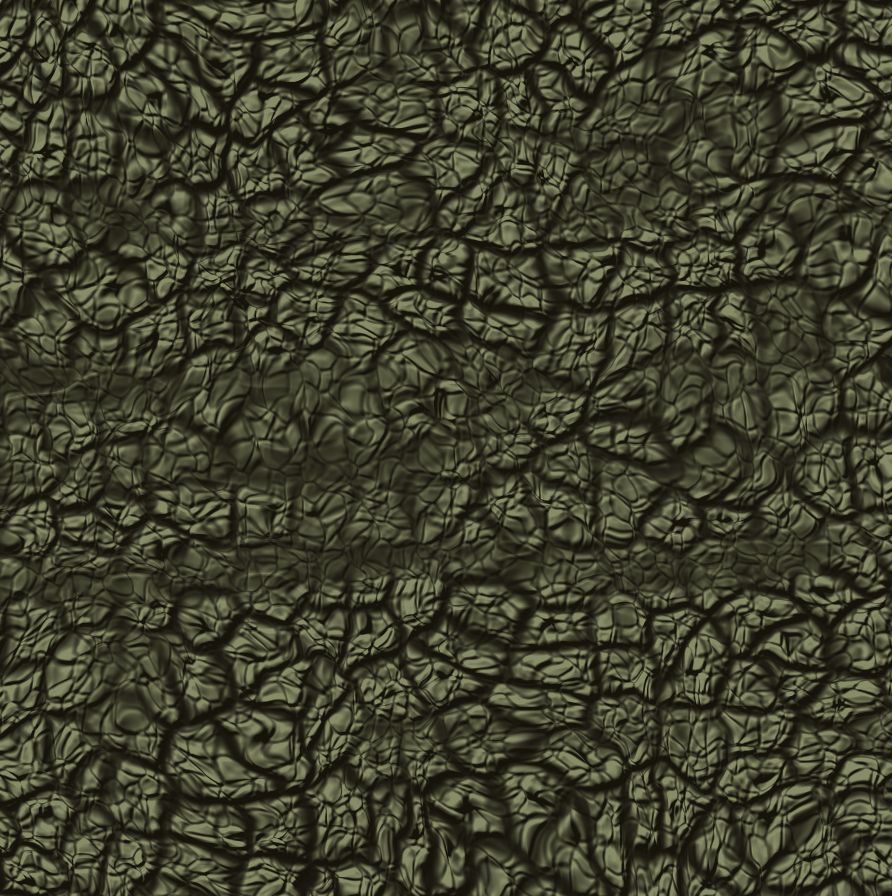
A Shadertoy shader for this texture:

```glsl
// Draws dark olive leathery hide: cracked cells with pits, fine wrinkles and smeared bands.

const float CELLS_ACROSS = 15.0;
const vec3 CREVICE = vec3(0.085, 0.075, 0.045);
const vec3 CREST = vec3(0.49, 0.51, 0.37);
const vec2 LIGHT_DIR = vec2(-0.45, 0.89);

// --- Hash and noise ---
vec2 hash2(vec2 p) {
    vec3 q = fract(p.xyx * vec3(0.1031, 0.1030, 0.0973));
    q += dot(q, q.yzx + 33.33);
    return fract((q.xx + q.yz) * q.zy);
}

float noise(vec2 p) {
    vec2 cell = floor(p);
    vec2 f = fract(p);
    f = f * f * (3.0 - 2.0 * f);
    float low = mix(hash2(cell).x, hash2(cell + vec2(1, 0)).x, f.x);
    float high = mix(hash2(cell + vec2(0, 1)).x, hash2(cell + vec2(1, 1)).x, f.x);
    return mix(low, high, f.y);
}

vec2 warp(vec2 p, float scale, float amount) {
    return p + amount * (vec2(noise(p * scale), noise(p * scale + 57.3)) - 0.5);
}

// --- Voronoi cells: x = distance to edge, y = distance to centre, z = cell random ---
vec3 cells(vec2 p) {
    vec2 base = floor(p);
    vec2 nearestId = base;
    vec2 toNearest = vec2(9.0);
    for (int y = -1; y <= 1; y++)
    for (int x = -1; x <= 1; x++) {
        vec2 id = base + vec2(x, y);
        vec2 toSeed = id + 0.05 + 0.9 * hash2(id) - p;
        if (dot(toSeed, toSeed) < dot(toNearest, toNearest)) {
            toNearest = toSeed;
            nearestId = id;
        }
    }
    float edge = 9.0;
    for (int y = -2; y <= 2; y++)
    for (int x = -2; x <= 2; x++) {
        vec2 id = nearestId + vec2(x, y);
        vec2 toSeed = id + 0.05 + 0.9 * hash2(id) - p;
        vec2 across = toSeed - toNearest;
        if (dot(across, across) > 0.0001)
            edge = min(edge, dot(0.5 * (toSeed + toNearest), normalize(across)));
    }
    return vec3(edge, length(toNearest), hash2(nearestId + 19.7).y);
}

// --- Horizontal bands where the cells are smeared out ---
float band(float y, float centre, float width) {
    float d = (y - centre) / width;
    return exp(-d * d);
}

float smearMask(vec2 p) {
    float y = p.y / CELLS_ACROSS + 0.07 * (noise(p * 0.27) - 0.5);
    float bands = band(y, 0.58, 0.035) + band(y, 0.37, 0.028)
                + 0.6 * band(y, 0.49, 0.03) + 0.5 * band(y, 0.76, 0.03);
    float patches = smoothstep(0.68, 0.92, noise(p * vec2(0.45, 0.7) + 8.1));
    return clamp(bands * (0.25 + 0.95 * noise(p * 0.6 + 3.0)) + 0.5 * patches, 0.0, 0.85);
}

// --- Surface height ---
float pitProfile(float dist, float radius) {
    float r = dist / radius;
    return 0.3 * exp(-5.0 * (r - 1.5) * (r - 1.5)) - 0.9 * exp(-r * r * r);
}

float relief(vec2 p) {
    vec2 bent = warp(warp(p, 0.4, 0.9), 2.6, 0.22);
    vec3 plate = cells(bent);
    float crack = smoothstep(0.015, 0.17, plate.x);
    crack = mix(1.0, crack, 0.75 + 0.25 * noise(p * 0.8 + 40.0));

    float fold = smoothstep(0.0, 0.13, cells(warp(bent * 1.9 + 7.0, 1.5, 0.3)).x);
    float wrinkle = smoothstep(0.0, 0.18, cells(warp(bent * 3.5 + 23.0, 1.4, 0.5)).x);
    float grain = 0.6 * noise(bent * 5.0) + 0.4 * noise(bent * 11.0 + 5.0);

    float hide = crack * mix(0.45, 1.0, fold) * mix(0.5, 1.0, wrinkle) * (0.35 + 1.1 * grain);
    float pitted = smoothstep(0.35, 0.55, plate.z);
    hide += pitted * crack * 0.6 * pitProfile(plate.y, 0.09 + 0.07 * plate.z);

    float ridge = 1.0 - abs(2.0 * noise(warp(p * vec2(0.8, 1.9), 1.1, 1.2)) - 1.0);
    float smear = (0.12 + 0.3 * grain + 0.3 * pow(ridge, 5.0)) * mix(0.65, 1.0, wrinkle);
    return mix(hide, smear, smearMask(p));
}

void mainImage(out vec4 fragColor, in vec2 fragCoord) {
    vec2 p = fragCoord / iResolution.y * CELLS_ACROSS;

    // Slanted light from the upper left
    float reach = 0.06;
    float height = relief(p);
    float slope = (height - relief(p + reach * LIGHT_DIR)) / reach;

    // Tone from height and slope
    float tone = 0.02 + 0.88 * height + 0.05 * slope;
    tone = clamp(tone, 0.0, 1.1);
    fragColor = vec4(mix(CREVICE, CREST, tone), 1.0);
}
```
